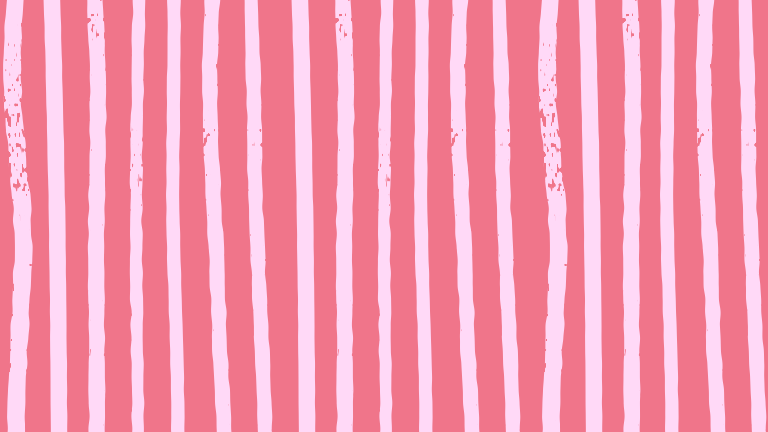
A WebGL 2 fragment shader for this pattern:

```glsl
#version 300 es
precision highp float;

uniform vec2 u_resolution;
out vec4 outColor;

#define GROUND vec3(0.94, 0.46, 0.54)
#define PAINT vec3(1.0, 0.85, 0.97)
#define HEIGHT 432.0
#define KINDS 7
#define GROUPS 3
#define GAP_CLOSED 41.0
#define LUMP_LENGTH 13.0
#define SPECK vec2(2.0, 5.0)
#define SPECK_SOFT 0.12
#define EDGE_WEAR 0.62

const float PI = 3.14159;

// Left edge of each group and position of each stroke kind within it
const float groupStart[GROUPS] = float[](15.0, 263.0, 550.0);
const float strokeOffset[KINDS] = float[](0.0, 37.0, 80.0, 124.0, 159.0, 197.0, 236.0);
const float strokeWidth[KINDS] = float[](17.5, 16.5, 16.0, 12.0, 13.2, 15.0, 14.2);

// Stroke path: lean, then weights of three sine harmonics
const vec4 strokePath[KINDS] = vec4[](
  vec4(1.0, 4.2, -3.2, -2.5),
  vec4(7.0, 1.5, 0.0, 0.0),
  vec4(2.0, 1.1, 1.25, 0.6),
  vec4(-1.5, -2.0, -0.35, 0.25),
  vec4(4.0, -2.4, -0.25, 0.6),
  vec4(12.0, -4.2, -1.5, -0.7),
  vec4(14.0, -1.35, 0.0, 0.65));

// Dry brush: amount, centre and spread along the stroke, edge roughness
const vec4 strokeWear[KINDS] = vec4[](
  vec4(0.50, 0.30, 0.17, 2.0),
  vec4(0.00, 0.50, 0.10, 0.4),
  vec4(0.32, 0.06, 0.07, 1.3),
  vec4(0.20, 0.40, 0.15, 1.7),
  vec4(0.00, 0.50, 0.10, 0.7),
  vec4(0.28, 0.32, 0.10, 1.5),
  vec4(0.29, 0.33, 0.05, 1.5));

float hash(vec2 p) {
  return fract(sin(dot(p, vec2(127.1, 311.7))) * 43758.5453);
}

float noise(vec2 p) {
  vec2 i = floor(p), f = fract(p);
  f = f * f * (3.0 - 2.0 * f);
  return mix(mix(hash(i), hash(i + vec2(1, 0)), f.x),
             mix(hash(i + vec2(0, 1)), hash(i + vec2(1, 1)), f.x), f.y);
}

// Paint coverage of one stroke; x is measured from its top end
float stroke(int kind, float x, float down, float pixel) {
  float t = down / HEIGHT;
  float seed = float(kind) * 17.0 + 3.0;
  vec4 path = strokePath[kind], wear = strokeWear[kind];
  float d = x - dot(path, vec4(t, sin(PI * t), sin(2.0 * PI * t), sin(3.0 * PI * t)));

  // Uneven outline, separate on each side
  float side = step(0.0, d);
  float lump = noise(vec2(seed + side * 5.0, down / LUMP_LENGTH)) - 0.5;
  float halfWidth = 0.5 * strokeWidth[kind] + wear.w * lump;
  float body = clamp(0.5 + (halfWidth - abs(d)) / pixel, 0.0, 1.0);

  // Specks where the brush ran dry, heavier toward the edges
  float edge = clamp(abs(d) / halfWidth, 0.0, 1.0);
  float band = (t - wear.y) / wear.z;
  float dry = exp(-band * band) * mix(0.72, 1.15, edge * edge);
  float threshold = wear.x * max(dry, EDGE_WEAR * pow(edge, 4.0));
  float grain = noise(vec2(d, down) / SPECK + seed * 3.0);
  return body * smoothstep(threshold - SPECK_SOFT, threshold, grain);
}

void main() {
  float pixel = HEIGHT / u_resolution.y;
  vec2 p = gl_FragCoord.xy * pixel;
  float down = HEIGHT - p.y;
  float cover = 0.0;

  for (int g = 0; g < GROUPS; g++) {
    for (int k = 0; k < KINDS; k++) {
      // The middle group lacks the dry stroke, the last one a thin stroke
      if ((g == 1 && k == 0) || (g == 2 && k == 3)) continue;
      float x = groupStart[g] + strokeOffset[k];
      if (g == 2 && k > 3) x -= GAP_CLOSED;
      cover = max(cover, stroke(k, p.x - x, down, pixel));
    }
  }
  outColor = vec4(mix(GROUND, PAINT, cover), 1.0);
}
```
